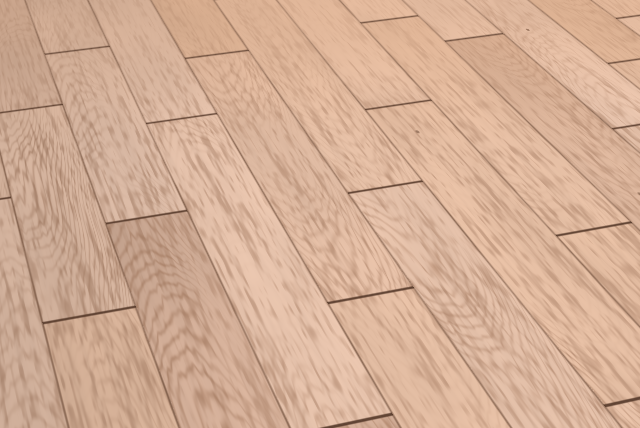
Reproduce this texture procedurally as a Shadertoy shader.

```glsl
// Oak plank floor in perspective: staggered boards, flame grain, dark seams.

// Perspective: both vanishing points share one horizon (units: canvas height, y down)
const float ASPECT = 1.5;
const float HORIZON = -1.316;
const float SEAM_VANISH_X = -0.418;
const float JOINT_VANISH_X = 11.72;

// Boards
const float FIRST_SEAM = 0.25;
const float BOARD_WIDTH = 0.112;
const float LONG_BOARD = 2.36;
const float SHORT_BOARD = 1.81;
const float WIDTHS_PER_DEPTH = 2.1;
const float STAGGER[12] = float[12](6.58, 7.42, 8.05, 7.09, 7.77, 6.17,
                                    6.91, 7.94, 7.56, 6.36, 7.03, 7.56);
const float SEAM_HALF = 0.010;
const float JOINT_HALF = 0.0075;

// Grain
const float ARCS_PER_WIDTH = 3.6;
const float ARC_BEND = 17.0;
const float RING_STRENGTH = 0.75;
const float PORE_STRENGTH = 0.55;
const float KNOT_CHANCE = 0.25;

// Colours
const vec3 PALE = vec3(0.895, 0.765, 0.685);
const vec3 HONEY = vec3(0.875, 0.725, 0.62);
const vec3 UMBER = vec3(0.77, 0.63, 0.55);
const vec3 GRAIN = vec3(0.68, 0.52, 0.42);
const vec3 SEAM = vec3(0.50, 0.37, 0.29);
const vec3 JOINT = vec3(0.33, 0.22, 0.16);

float hash(vec2 p) {
    return fract(sin(dot(p, vec2(127.1, 311.7))) * 43758.5453);
}

float noise(vec2 p) {
    vec2 i = floor(p), f = fract(p);
    f = f * f * (3.0 - 2.0 * f);
    return mix(mix(hash(i), hash(i + vec2(1, 0)), f.x),
               mix(hash(i + vec2(0, 1)), hash(i + vec2(1, 1)), f.x), f.y);
}

// Canvas position to (board column, depth along the boards)
vec2 toFloor(vec2 p) {
    float range = p.y - HORIZON;
    return vec2(((p.x - SEAM_VANISH_X) / range - FIRST_SEAM) / BOARD_WIDTH,
                (JOINT_VANISH_X - p.x) / range);
}

// Coverage of a line, keeping its weight when thinner than its blur
float line(float dist, float halfWidth, float blur) {
    return 1.0 - smoothstep(halfWidth - blur, halfWidth + blur, dist);
}

// Nested serrated arches that run into straight grain at the board edges
float rings(float across, float along, vec2 id) {
    float heart = 0.15 + 0.7 * hash(id + 3.1);
    float direction = hash(id + 5.7) < 0.5 ? -1.0 : 1.0;
    vec2 shift = 40.0 * vec2(hash(id + 1.3), hash(id + 2.9));
    float wander = noise(vec2(across * 1.8, along * 1.0) + shift);
    float jag = noise(vec2(across * 26.0, along * 2.0) + shift);
    float bend = across - heart + 0.25 * (noise(vec2(along * 0.6, 0.5) + shift) - 0.5);
    float smoothPhase = direction * ARCS_PER_WIDTH * along + ARC_BEND * bend * bend
                      + 3.0 * wander;
    float wave = 0.5 + 0.5 * sin(6.2832 * (smoothPhase + 0.55 * jag));
    float resolved = 1.0 - smoothstep(0.25, 0.6, fwidth(smoothPhase));
    float patchy = smoothstep(0.35, 0.75, noise(vec2(across * 1.3, along * 0.6) + shift + 9.0));
    return wave * wave * wave * resolved * mix(0.12, 1.0, patchy);
}

void mainImage(out vec4 fragColor, in vec2 fragCoord) {
    vec2 uv = fragCoord / iResolution.xy;
    vec2 p = vec2(uv.x * ASPECT, 1.0 - uv.y);
    vec2 ground = toFloor(p);
    vec2 pixel = fwidth(ground);
    float defocus = smoothstep(0.4, 0.0, p.y);

    // Board lookup
    float column = floor(ground.x);
    float across = ground.x - column;
    float boardLength = column < 2.0 ? SHORT_BOARD : LONG_BOARD;
    float t = (ground.y - STAGGER[clamp(int(column) + 1, 0, 11)]) / boardLength;
    vec2 id = vec2(column, floor(t));
    float along = ground.y * WIDTHS_PER_DEPTH;

    // Board tint and slow blotches
    float tone = hash(id + 7.3);
    vec3 color = mix(HONEY, PALE, tone);
    color = mix(color, UMBER, 0.6 * smoothstep(0.75, 0.95, hash(id + 11.9)));
    color *= 0.975 + 0.05 * noise(vec2(across * 1.5, along * 0.8) + 17.0 * tone);

    // Rings, short sharp pores and long fibres
    float focus = 1.0 - 0.65 * defocus;
    float pores = noise(vec2(ground.x * 38.0, along * 6.0) + 31.0 * tone);
    float fibres = noise(vec2(ground.x * 24.0, along * 1.1) + 53.0 * tone);
    float dashes = smoothstep(0.45, 0.95, 0.65 * pores + 0.45 * fibres);
    float ringAmount = RING_STRENGTH * (0.35 + 0.65 * hash(id + 13.7));
    float ring = rings(across, along, id) * (0.55 + 0.6 * pores);
    color = mix(color, GRAIN, clamp(ringAmount * focus * ring, 0.0, 0.8));
    color = mix(color, GRAIN, PORE_STRENGTH * focus * dashes);
    color *= 1.0 + 0.035 * focus * (0.5 - fibres);

    // Small knot on some boards
    vec2 knot = vec2(across - mix(0.2, 0.8, hash(id + 19.1)),
                     (fract(t) - mix(0.1, 0.9, hash(id + 23.3))) * boardLength * WIDTHS_PER_DEPTH);
    float knotShade = smoothstep(0.035, 0.01, length(knot * vec2(1.0, 0.7)));
    color = mix(color, SEAM, 0.7 * knotShade * step(hash(id + 29.5), KNOT_CHANCE));

    // Light: dimmer on the left, warmer far away
    color *= mix(0.92, 1.02, smoothstep(0.0, 0.7, p.x));
    color *= mix(vec3(1.0), vec3(0.98, 0.95, 0.915), defocus);

    // Long seams and board ends
    float seamDist = min(across, 1.0 - across);
    float jointDist = abs(t - round(t)) * boardLength;
    float seam = line(seamDist, SEAM_HALF, 0.8 * pixel.x + 0.006 * defocus);
    float joint = line(jointDist, JOINT_HALF, 0.8 * pixel.y + 0.004 * defocus);
    float seamWear = 0.6 + 0.35 * noise(vec2(round(ground.x) * 7.0, along * 1.5));
    color = mix(color, SEAM, seamWear * seam);
    color = mix(color, JOINT, 0.9 * joint);

    fragColor = vec4(clamp(color, 0.0, 1.0), 1.0);
}
```
